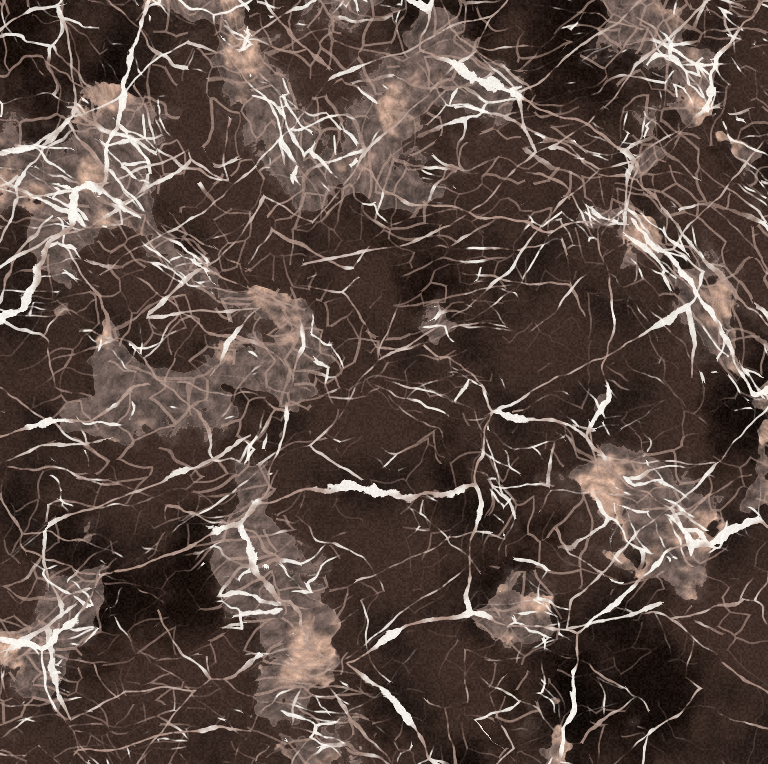
Write a Shadertoy shader that draws this texture.

```glsl
// Dark brown marble with broken white veins, tan hairlines and grey-brown patches.
#define UMBER vec3(.095, .06, .046)
#define BROWN vec3(.25, .183, .158)
#define GREY  vec3(.43, .365, .34)
#define BLUSH vec3(.84, .69, .60)
#define TAN   vec3(.70, .59, .54)
#define WHITE vec3(1., .985, .955)
#define WARP  .2
#define PATCH .062
#define SOFT  .0016
#define GRAIN .06
#define TURN  mat2(.8, .6, -.6, .8)

vec2 hash2(vec2 p) {
    vec3 q = fract(p.xyx * vec3(.1031, .1030, .0973));
    q += dot(q, q.yzx + 33.33);
    return fract((q.xx + q.yz) * q.zy);
}

// Layered sines, roughly -1 to 1
float waves(vec2 p) {
    float sum = 0., amp = .5;
    for (int i = 0; i < 5; i++) {
        p = TURN * p * 1.8 + 2.3;
        sum += amp * sin(p.x + 1.6 * sin(p.y)) * cos(p.y + 1.3 * sin(p.x * .7));
        amp *= .6;
    }
    return sum;
}

// Bends straight cell borders into jagged veins
vec2 warp(vec2 p) {
    vec2 q = p;
    float freq = 6.;
    for (int i = 0; i < 7; i++) {
        q = TURN * q;
        p += WARP / freq * sin(freq * q.yx + sin(.6 * freq * q) + float(i));
        freq *= 1.9;
    }
    return p;
}

// Cell borders, some left out: x = vein cover, yz = two nearest border distances
vec3 cracks(vec2 p, float scale, float width, float cut) {
    p *= scale;
    mat2 slope = mat2(dFdx(p), dFdy(p)) * iResolution.y;
    vec2 home = floor(p), cell = home, toSeed = vec2(9.);
    for (int y = -1; y <= 1; y++)
    for (int x = -1; x <= 1; x++) {
        vec2 id = home + vec2(x, y), r = id + hash2(id) - p;
        if (dot(r, r) < dot(toSeed, toSeed)) { toSeed = r; cell = id; }
    }
    vec3 res = vec3(0., 9., 9.);
    float soft = max(SOFT, .8 / iResolution.y);
    for (int y = -2; y <= 2; y++)
    for (int x = -2; x <= 2; x++) {
        if (x == 0 && y == 0) continue;
        vec2 id = cell + vec2(x, y), r = id + hash2(id) - p;
        vec2 normal = normalize(r - toSeed);
        float d = dot(.5 * (r + toSeed), normal);
        if (d / scale < res.y) res.yz = vec2(d / scale, res.y);
        else res.z = min(res.z, d / scale);
        // True canvas distance, so that warping does not fatten the vein
        d /= max(length(normal * slope), .35 * scale);
        float rank = max(hash2(cell + id + 71.).x - cut, 0.) / (1. - cut);
        float w = width * rank * (.4 + .6 * rank);
        float line = 1. - smoothstep(w, w + soft, d);
        res.x = max(res.x, line * smoothstep(0., .0004, w));
    }
    return res;
}

void mainImage(out vec4 fragColor, in vec2 fragCoord) {
    vec2 p = fragCoord / iResolution.y + 3.;
    vec2 q = warp(p);
    vec2 rising = mix(p, q, .6) * TURN * vec2(.5, 1.4);
    vec2 falling = TURN * q * vec2(.6, 1.3);

    // Where veins crowd, swell, fray and whiten
    float region = waves(p * 4. + 1.);
    float busy = smoothstep(-.3, .3, region);
    float swell = smoothstep(-.05, .4, region + .4 * waves(p * 9. + 8.));
    float taper = mix(.15, 1., smoothstep(-.35, .5, waves(p * 11.)));
    float spark = smoothstep(-.1, .4, waves(p * 13. + 4.));
    float fray = max(.3, .9 + 1.3 * waves(p * 50.));
    float flow = taper * fray * mix(.5, 1., busy);

    vec3 trunk = cracks(q, 4.2, .0068 * taper * fray, .05);
    float near = 1. - smoothstep(.01, .075, trunk.y);
    float branch = cracks(rising + 5., 8., .0042 * flow, .3).x;
    float fork = cracks(falling + 7., 12., .003 * flow, .3).x;
    float twig = cracks(q * vec2(.7, 1.25) + 9., 18., .002 * busy * fray, .3).x;
    float hair = cracks(q + 13., 28., .0013 * mix(.2, 1., busy), .25).x;
    float splinter = cracks(falling + 17., 32., .003 * near * spark * busy * fray, .35).x;

    // Smooth ground, darker along the main veins
    float mottle = waves(p * 4. + 5.) + .15 * waves(p * 45.);
    vec3 col = mix(UMBER, BROWN, smoothstep(-.65, .1, mottle));
    col *= 1. - .4 * taper * near;

    // Grey patches along the veins, with a faint haze around them
    float reach = swell * (PATCH + .03 * waves(p * 40.));
    float inside = reach - trunk.y - .13 * trunk.z - .003;
    float rim = (1. - smoothstep(0., .003, abs(inside))) * step(.15, swell);
    vec3 stone = mix(GREY, BLUSH, .85 * smoothstep(.1, .55, waves(p * 12. + 2.)));
    stone *= 1. + .4 * waves(q * 70.);
    col = mix(col, GREY, .4 * swell * smoothstep(-.035, .0, inside));
    col = mix(col, stone, .9 * smoothstep(-.002, .003, inside));
    col = mix(col, TAN, .4 * rim);

    // Veins from thin to thick
    col = mix(col, TAN, mix(.4, .7, busy) * hair);
    col = mix(col, mix(TAN, WHITE, spark), mix(.6, .9, spark) * twig);
    col = mix(col, mix(TAN, WHITE, spark), .85 * fork);
    col = mix(col, mix(TAN, WHITE, taper), .9 * branch);
    col = mix(col, WHITE, .9 * splinter);
    col = mix(col, mix(TAN, WHITE, smoothstep(.2, .75, taper)), .95 * trunk.x);

    // Fine crystal grain
    col += GRAIN * (hash2(floor(p * 420.)).x - .5);
    fragColor = vec4(clamp(col, 0., 1.), 1.);
}
```
